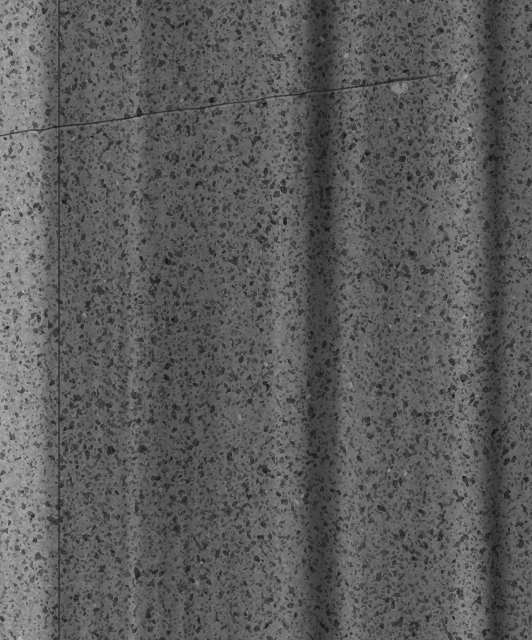
Write a Shadertoy shader that draws this texture.

```glsl
// Grey speckled stone slab with soft vertical weathering bands, a thin
// upright seam and a slanting hairline crack. Bands are summed bell curves;
// the grains are wobbly ellipses scattered over three jittered grids.

const float BASE_TONE = 0.392;
const float LEFT_LIFT = 0.19;      // extra light on the slab left of the seam
const float SEAM_X = 0.111;        // fraction of the width
const float SEAM_HALF = 0.0010;    // fractions of the height from here on
const float CRACK_Y = 0.789;
const float CRACK_SLOPE = 0.137;
const float CRACK_END = 0.638;
const float CRACK_HALF = 0.0011;
const vec2 CHIP_POS = vec2(0.625, 0.863);
const float SPECKLE = 0.16;
const float STREAK = 0.06;

// Weathering bands: centre, width, change of tone
const vec3 BANDS[8] = vec3[8](
    vec3(0.250, 0.015, 0.075), vec3(0.330, 0.070, -0.040),
    vec3(0.535, 0.035, 0.070), vec3(0.602, 0.032, -0.150),
    vec3(0.660, 0.022, 0.060), vec3(0.760, 0.050, -0.015),
    vec3(0.875, 0.038, 0.085), vec3(0.928, 0.024, -0.160));

vec2 hash2(vec2 p) {
    vec3 q = fract(vec3(p.xyx) * vec3(0.1031, 0.1030, 0.0973));
    q += dot(q, q.yzx + 33.33);
    return fract((q.xx + q.yz) * q.zy);
}

float noise(vec2 p) {
    vec2 i = floor(p), f = fract(p);
    f = f * f * (3.0 - 2.0 * f);
    float low = mix(hash2(i).x, hash2(i + vec2(1, 0)).x, f.x);
    float high = mix(hash2(i + vec2(0, 1)).x, hash2(i + vec2(1, 1)).x, f.x);
    return mix(low, high, f.y);
}

// Coverage by grains; radii are in cells, density is the share of cells filled
float grains(vec2 p, float cells, float density, float rMin, float rMax, float seed) {
    vec2 g = p * cells + seed;
    float soft = 0.6 * cells / iResolution.y;
    float wobble = noise(g * 3.1) - 0.5;
    float cover = 0.0;
    for (int j = -1; j <= 1; j++)
    for (int i = -1; i <= 1; i++) {
        vec2 cell = floor(g) + vec2(i, j);
        vec2 shape = hash2(cell + 71.7);
        vec2 kind = hash2(cell + 153.1);
        vec2 d = g - cell - hash2(cell);
        float turn = (shape.x - 0.5) * 2.4;
        d = mat2(cos(turn), -sin(turn), sin(turn), cos(turn)) * d;
        d *= vec2(1.0 + 0.6 * shape.y, 0.85);
        float r = mix(rMin, rMax, kind.y * kind.y);
        float dist = length(d) - r * (1.0 + 0.9 * wobble);
        float grain = 1.0 - smoothstep(-soft, soft, dist);
        cover = max(cover, grain * step(kind.x, density) * (0.65 + 0.35 * shape.y));
    }
    return cover;
}

float line(float dist, float halfWidth) {
    float soft = 0.7 / iResolution.y;
    return 1.0 - smoothstep(halfWidth - soft, halfWidth + soft, abs(dist));
}

float bandTone(vec2 uv) {
    float x = uv.x + 0.006 * (noise(vec2(uv.x * 9.0, uv.y * 3.0)) - 0.5);
    float tone = BASE_TONE + LEFT_LIFT * (1.0 - smoothstep(0.06, 0.105, x));
    for (int i = 0; i < 8; i++) {
        float d = (x - BANDS[i].x) / BANDS[i].y;
        tone += BANDS[i].z * exp(-d * d);
    }
    tone += STREAK * (noise(vec2(x * 65.0, uv.y * 2.5)) - 0.5);
    return tone + 0.03 * (noise(uv * vec2(7.0, 4.0) + 20.0) - 0.5);
}

void mainImage(out vec4 fragColor, in vec2 fragCoord) {
    vec2 uv = fragCoord / iResolution.xy;
    vec2 p = fragCoord / iResolution.y;
    float tone = bandTone(uv);

    // Fine mineral texture
    float fine = 0.6 * noise(p * 380.0) + 0.4 * noise(p * 190.0 + 40.0);
    tone *= 1.0 + 2.0 * SPECKLE * (fine - 0.5);

    // Dark grains, sparser on the light slab
    float fill = mix(0.65, 1.0, smoothstep(0.05, 0.12, uv.x));
    fill *= 0.8 + 0.4 * noise(p * 9.0);
    tone *= 1.0 - 0.36 * grains(p, 165.0, 0.60 * fill, 0.22, 0.55, 3.0);
    tone *= 1.0 - 0.46 * grains(p, 88.0, 0.40 * fill, 0.18, 0.45, 47.0);
    tone *= 1.0 - 0.50 * grains(p, 42.0, 0.16 * fill, 0.12, 0.27, 91.0);

    // Rare pale flecks
    tone += 0.16 * grains(p, 60.0, 0.03, 0.10, 0.24, 133.0);

    // Upright seam
    float seam = line((uv.x - SEAM_X) * iResolution.x / iResolution.y, SEAM_HALF);
    tone = mix(tone, 0.14, 0.85 * seam);

    // Slanting crack with a pale lower lip and a chipped end
    float ragged = 0.003 * (noise(vec2(p.x * 45.0, 5.0)) - 0.5);
    float crack = p.y - CRACK_Y - CRACK_SLOPE * p.x - ragged;
    float reach = 1.0 - smoothstep(CRACK_END - 0.01, CRACK_END + 0.11, p.x);
    float depth = reach * (0.65 + 0.35 * noise(vec2(p.x * 30.0, 8.0)));
    tone += 0.05 * reach * line(crack + 0.0035, 0.0015);
    vec2 chip = abs(p - CHIP_POS) + 0.006 * (noise(p * 150.0) - 0.5);
    tone += 0.13 * (1.0 - smoothstep(0.011, 0.016, chip.x + chip.y)) * step(crack, 0.0);
    float opening = CRACK_HALF * (1.0 + 0.9 * smoothstep(0.57, 0.62, p.x) * reach);
    tone = mix(tone, 0.12, 0.9 * depth * line(crack, opening));

    fragColor = vec4(vec3(clamp(tone, 0.0, 1.0)), 1.0);
}
```
